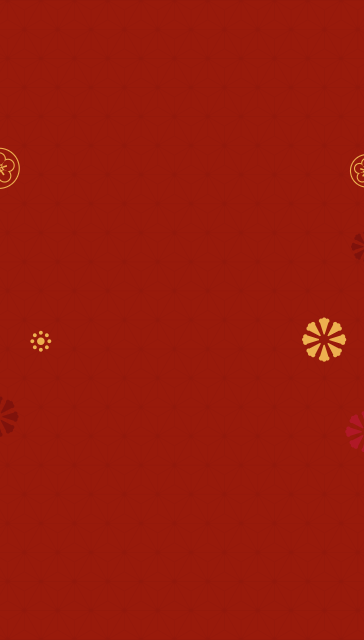
A Shadertoy shader for this background:

```glsl
const float TAU = 6.2831853;
const vec3 RED = vec3(0.600, 0.100, 0.042);
const vec3 LATTICE_RED = vec3(0.550, 0.088, 0.042);
const vec3 DARK_RED = vec3(0.500, 0.070, 0.045);
const vec3 CRIMSON = vec3(0.690, 0.095, 0.150);
const vec3 GOLD = vec3(0.930, 0.690, 0.310);

// Coverage of a shape from its signed distance
float cover(float dist, float pixel) {
    return clamp(0.5 - dist / pixel, 0.0, 1.0);
}

// Folds the plane into one of n equal sectors, centred on the x axis
vec2 foldSector(vec2 p, float n, float startAngle) {
    float sector = TAU / n;
    float angle = atan(p.y, p.x) - startAngle;
    angle -= sector * floor(angle / sector + 0.5);
    return length(p) * vec2(cos(angle), sin(angle));
}

float circle(vec2 p, vec2 centre, float radius) {
    return length(p - centre) - radius;
}

// Capsule on the x axis whose radius grows from rA to rB
float taper(vec2 p, float a, float b, float rA, float rB) {
    float t = clamp((p.x - a) / (b - a), 0.0, 1.0);
    return length(p - vec2(mix(a, b, t), 0.0)) - mix(rA, rB, t);
}

// Offset from the closest point of a triangular lattice
vec2 nearestVertex(vec2 p, vec2 cell) {
    vec2 a = p - cell * floor(p / cell + 0.5);
    vec2 q = p - 0.5 * cell;
    vec2 b = q - cell * floor(q / cell + 0.5);
    return dot(a, a) < dot(b, b) ? a : b;
}

// Eight separate petals with scalloped tips, unit radius
float daisy(vec2 p) {
    vec2 q = foldSector(p, 8.0, 0.0);
    q.y = abs(q.y);
    float petal = taper(q, 0.27, 0.78, 0.035, 0.195);
    float lobes = min(circle(q, vec2(0.90, 0.0), 0.10),
                      circle(q, vec2(0.85, 0.14), 0.10));
    return min(petal, lobes);
}

// Outlined plum blossom inside a ring, unit radius
float plumRing(vec2 p, float halfLine) {
    vec2 q = foldSector(p, 5.0, TAU / 4.0);
    float ring = abs(length(p) - 1.0 + halfLine);
    float outline = abs(circle(q, vec2(0.45, 0.0), 0.30));
    float stamen = taper(q, 0.04, 0.36, 0.0, 0.015);
    return min(min(ring, outline), stamen) - halfLine;
}

// Central dot circled by eight smaller ones, unit radius
float dotRosette(vec2 p) {
    vec2 q = foldSector(p, 8.0, 0.0);
    return min(length(p) - 0.36, circle(q, vec2(0.82, 0.0), 0.185));
}

vec3 addDaisy(vec3 base, vec2 p, vec2 centre, float radius, vec3 tint, float pixel) {
    float d = daisy((p - centre) / radius) * radius;
    return mix(base, tint, cover(d, pixel));
}

vec3 addPlum(vec3 base, vec2 p, vec2 centre, float radius, vec3 tint, float pixel) {
    float d = plumRing((p - centre) / radius, 0.00085 / radius) * radius;
    return mix(base, tint, cover(d, pixel));
}

void mainImage(out vec4 fragColor, in vec2 fragCoord) {
    float pixel = 1.0 / iResolution.y;
    vec2 p = fragCoord * pixel;

    // Hemp-leaf lattice: twelve rays around each vertex
    vec2 v = nearestVertex(p - vec2(0.2204, 0.6363), vec2(0.0521, 0.0908));
    float ray = abs(foldSector(v, 12.0, 0.0).y) - 0.0005;
    float knot = 1.0 - smoothstep(0.0, 0.006, length(v));
    float strength = 0.38 * cover(ray, pixel) + 0.35 * knot;
    vec3 color = mix(RED, LATTICE_RED, strength);

    // Tinted flowers along the sides
    color = addDaisy(color, p, vec2(0.574, 0.6146), 0.0255, DARK_RED, pixel);
    color = addDaisy(color, p, vec2(-0.004, 0.349), 0.033, DARK_RED, pixel);
    color = addDaisy(color, p, vec2(0.573, 0.3255), 0.0335, CRIMSON, pixel);

    // Gold ornaments
    color = addDaisy(color, p, vec2(0.5065, 0.4694), 0.0345, GOLD, pixel);
    color = addPlum(color, p, vec2(-0.0013, 0.737), 0.0322, GOLD, pixel);
    color = addPlum(color, p, vec2(0.573, 0.7331), 0.0262, GOLD, pixel);
    float rosetteRadius = 0.0162;
    float rosette = dotRosette((p - vec2(0.0638, 0.4668)) / rosetteRadius);
    color = mix(color, GOLD, cover(rosette * rosetteRadius, pixel));

    fragColor = vec4(color, 1.0);
}
```
